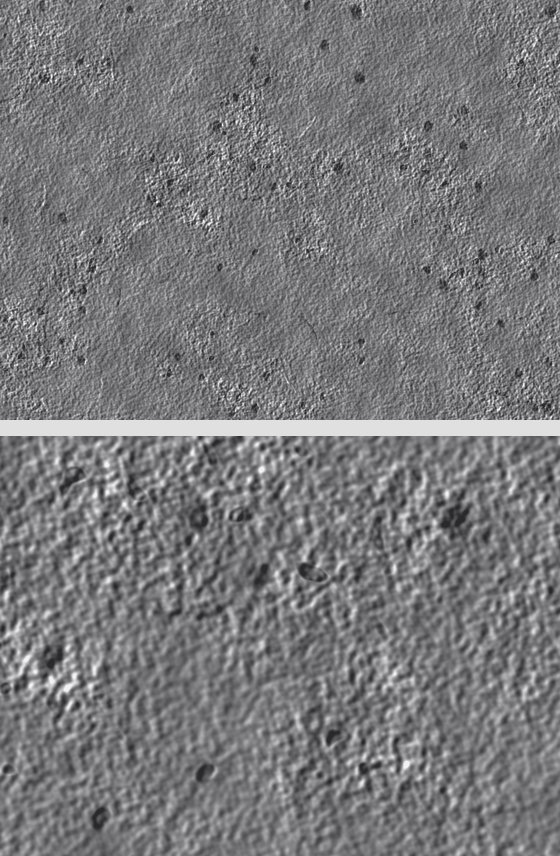
Top, the full canvas; bottom, a detail of the centre.
This texture is drawn by a Shadertoy shader. Its source:

```glsl
// Rough grey ground with crisp grain, ragged pits and stray fibres, lit from the left.
#define BASE_TONE 0.463
#define GRAIN_FREQ 112.0
#define GRAIN_HEIGHT 0.34
#define PIT_FREQ 24.0
#define PIT_SHARE 0.16
#define PIT_DEPTH 0.26
#define PIT_SHADE 0.19
#define FIBRE_FREQ 6.0
#define FIBRE_SHARE 0.5
#define FIBRE_WIDTH 0.008
#define RELIEF_STEP 0.003
#define LIGHT_DIR vec2(-0.9, 0.4)

// Turns each noise layer so that no grid shows
const mat2 TURN = mat2(0.8, 0.6, -0.6, 0.8);

vec2 hash2(vec2 p) {
    vec3 q = fract(p.xyx * vec3(0.1031, 0.1030, 0.0973));
    q += dot(q, q.yzx + 33.33);
    return fract((q.xx + q.yz) * q.zy);
}

float cornerSlope(vec2 cell, vec2 offset) {
    float angle = 6.2832 * hash2(cell).x;
    return dot(vec2(cos(angle), sin(angle)), offset);
}

float gradientNoise(vec2 p) {
    vec2 i = floor(p), f = fract(p);
    vec2 u = f * f * f * (f * (f * 6.0 - 15.0) + 10.0);
    vec2 e = vec2(1.0, 0.0);
    float low = mix(cornerSlope(i, f), cornerSlope(i + e, f - e), u.x);
    float high = mix(cornerSlope(i + e.yx, f - e.yx), cornerSlope(i + 1.0, f - 1.0), u.x);
    return mix(low, high, u.y);
}

// Broad patches: 0 is smooth ground, 1 is broken ground
float brokenness(vec2 p) {
    float n = gradientNoise(p * 3.5 + 11.0) + 0.7 * gradientNoise(p * 9.0 + 47.0);
    return smoothstep(-0.3, 0.5, n);
}

// Scattered large hollows
float hollows(vec2 p) {
    vec2 cell = floor(p * PIT_FREQ);
    float hole = 0.0;
    for (int y = -1; y <= 1; y++)
    for (int x = -1; x <= 1; x++) {
        vec2 id = cell + vec2(x, y);
        vec2 pick = hash2(id + 71.0);
        if (pick.x > PIT_SHARE) continue;
        vec2 centre = id + 0.2 + 0.6 * hash2(id + 167.0);
        if (pick.x > PIT_SHARE * (0.15 + brokenness(centre / PIT_FREQ))) continue;
        float radius = mix(0.2, 0.42, pick.y * pick.y);
        vec2 q = p * PIT_FREQ - centre;
        float d = length(vec2(q.x + 0.5 * (pick.y - 0.5) * q.y, 0.8 * q.y));
        hole = max(hole, 1.0 - smoothstep(0.45 * radius, radius, d));
    }
    return hole;
}

// Short bent strands: positive are raised, negative are grooves
float fibres(vec2 p) {
    vec2 cell = floor(p * FIBRE_FREQ);
    float strand = 0.0;
    for (int y = -1; y <= 1; y++)
    for (int x = -1; x <= 1; x++) {
        vec2 id = cell + vec2(x, y);
        vec2 pick = hash2(id + 83.0);
        if (pick.x > FIBRE_SHARE) continue;
        vec2 shape = hash2(id + 151.0);
        vec2 q = p * FIBRE_FREQ - id - hash2(id + 211.0);
        float angle = 3.1416 * pick.y, c = cos(angle), s = sin(angle);
        q = vec2(c * q.x + s * q.y, c * q.y - s * q.x);
        q.y += (shape.x - 0.5) * 2.5 * q.x * q.x;
        float halfLength = mix(0.05, 0.2, shape.y);
        float d = length(vec2(max(abs(q.x) - halfLength, 0.0), q.y)) / FIBRE_FREQ;
        float width = FIBRE_WIDTH * mix(0.55, 1.2, shape.x);
        float side = fract(shape.y * 17.0) < 0.45 ? 0.9 : -1.0;
        strand += side * exp(-2.5 * d * d / (width * width));
    }
    return clamp(strand, -1.0, 1.0);
}

// x: height, y: change of tone
vec2 surface(vec2 p) {
    float broken = brokenness(p);
    vec2 turned = TURN * p, twice = TURN * turned;
    float grain = gradientNoise(turned * GRAIN_FREQ);
    float grit = gradientNoise(twice * GRAIN_FREQ * 1.6 + 7.0);
    float lumps = gradientNoise(twice * GRAIN_FREQ * 0.55 + 19.0);
    float swells = gradientNoise(turned * 20.0 + 5.0);
    float patches = gradientNoise(twice * 7.0 + 31.0);
    float rough = mix(0.7, 1.3, broken) * (1.0 + 0.5 * swells);
    float height = rough * GRAIN_HEIGHT * (grain + 0.6 * grit + 0.8 * lumps) + 0.4 * swells;

    // Crumbled cavities gather on broken ground, with pale clumps between
    float crumble = gradientNoise(turned * 41.0 + 61.0);
    float cut = mix(0.7, 0.36, broken);
    float hole = smoothstep(cut, cut + 0.22, crumble + 0.5 * lumps + 0.15 * grain);
    float clump = broken * smoothstep(0.1, 0.5, -crumble + 0.5 * swells);

    vec2 ragged = p + 0.007 * vec2(lumps, crumble) + 0.002 * vec2(grit, grain);
    hole = max(hole, hollows(ragged));
    float strand = fibres(ragged) * clamp(0.85 + lumps, 0.0, 1.0);
    height += 0.25 * strand - PIT_DEPTH * hole;
    float shade = 0.11 * strand - PIT_SHADE * hole + 0.07 * clump;
    shade += 0.05 * swells + 0.05 * patches + 0.04 * rough * grain;
    return vec2(height, shade);
}

void mainImage(out vec4 fragColor, in vec2 fragCoord) {
    vec2 p = fragCoord / iResolution.y + 3.0;

    // Relief: slopes that face the light are brighter
    vec2 reach = 0.5 * RELIEF_STEP * normalize(LIGHT_DIR);
    vec2 far = surface(p - reach), near = surface(p + reach);
    float light = far.x - near.x + 0.5 * (far.y + near.y);

    // Stronger highlights than shadows
    light += 0.9 * light * max(light, 0.0);
    float tone = clamp(BASE_TONE + light, 0.16, 0.95);
    fragColor = vec4(vec3(tone, tone, tone + 0.01), 1.0);
}
```
